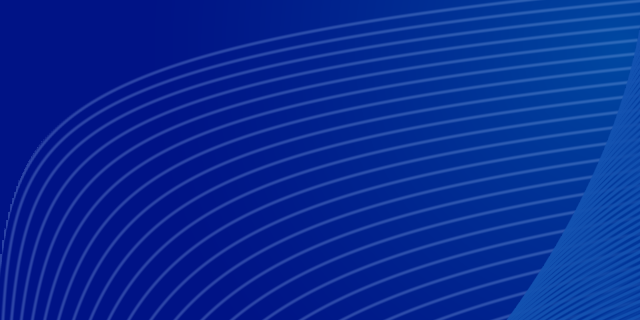
Write a WebGL 2 fragment shader that draws this background.

```glsl
#version 300 es
precision highp float;

uniform vec2 u_resolution;
out vec4 outColor;

const vec3 DEEP_BLUE = vec3(0.0, 0.075, 0.525);
const vec3 GLOW_BLUE = vec3(0.0, 0.285, 0.635);
const vec3 LINE_TINT = vec3(0.56, 0.70, 0.94);
const vec3 FOLD_BASE = vec3(0.005, 0.22, 0.61);
const vec3 FOLD_LINE = vec3(0.08, 0.33, 0.70);

// Radial light centred near the upper right corner.
vec3 backdrop(vec2 p, vec2 center, float radius) {
    float light = max(1.0 - distance(p, center) / radius, 0.0);
    return mix(DEEP_BLUE, GLOW_BLUE, pow(light, 1.3));
}

// Continuous line number of the swept family; whole numbers lie on a line.
// Each line hangs below a logarithmic rim by step * n + bend * n * n.
float sweepIndex(vec2 p, float lineStep) {
    float rim = 0.3385 - 0.19 * log((p.x + 0.0208) / 0.281);
    float bend = 0.0018 * pow(0.667 / (p.x + 0.0156), 1.43);
    float drop = 1.0 - p.y - rim;
    float root = sqrt(max(lineStep * lineStep + 4.0 * bend * drop, 0.0));
    return (root - lineStep) / (2.0 * bend);
}

// Horizontal depth behind the curved edge of the fold.
float foldDepth(vec2 p) {
    return p.x - (1.583 + p.y * (0.73 - 0.3 * p.y));
}

// Line number of parabolas that leave the fold edge tangentially.
float foldIndex(vec2 p, float depth, float curvature, float spacing) {
    return (p.y - sqrt(max(depth, 0.0) / curvature)) / spacing;
}

// Soft coverage of the nearest whole-numbered line.
float lineMask(float index, float halfWidth, float blur) {
    float slope = length(vec2(dFdx(index), dFdy(index))) * u_resolution.y;
    float dist = abs(index - round(index)) / max(slope, 0.001);
    return 1.0 - smoothstep(halfWidth - blur, halfWidth + blur, dist);
}

void main() {
    vec2 p = gl_FragCoord.xy / u_resolution.y;
    float pixel = 1.0 / u_resolution.y;
    vec3 color = backdrop(p, vec2(1.95, 0.85), 1.5);

    // Pale sweeping lines
    float sweep = sweepIndex(p, 0.0388);
    float sweepLine = lineMask(sweep, 0.0045, 0.0042) * step(-0.5, sweep);
    color = mix(color, LINE_TINT, 0.31 * sweepLine);

    // Fold with two interfering line families
    float depth = foldDepth(p);
    float inside = smoothstep(-pixel, pixel, depth);
    float mainLine = lineMask(foldIndex(p, depth, 1.67, 0.032), 0.0048, 0.003);
    float crossLine = lineMask(foldIndex(p, depth, 1.1, 0.036), 0.0035, 0.003);
    vec3 fold = mix(color, FOLD_BASE, 0.7);
    fold = mix(fold, FOLD_LINE, 0.85 * mainLine);
    fold = mix(fold, FOLD_LINE, 0.35 * crossLine);
    color = mix(color, fold, inside);

    outColor = vec4(color, 1.0);
}
```
